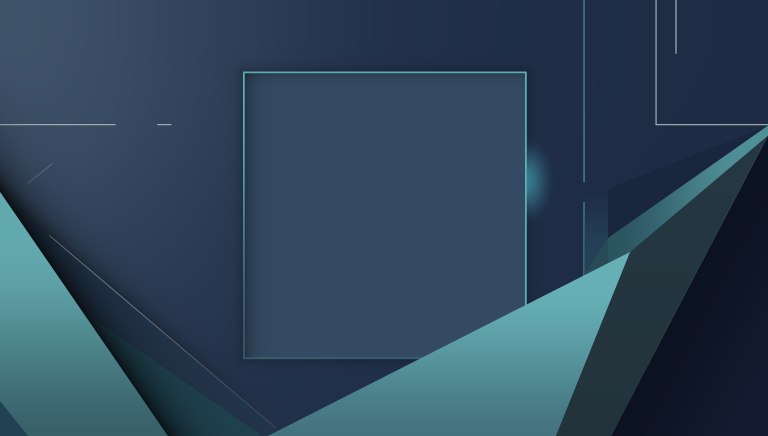
Write a Shadertoy shader that draws this background.

```glsl
const vec3 NAVY = vec3(0.115, 0.17, 0.27);
const vec3 SLATE = vec3(0.25, 0.33, 0.42);
const vec3 DEEP = vec3(0.055, 0.085, 0.155);
const vec3 PANEL = vec3(0.20, 0.29, 0.385);
const vec3 TEAL = vec3(0.40, 0.69, 0.71);
const vec3 TEAL_DIM = vec3(0.24, 0.41, 0.45);
const vec3 CHARCOAL = vec3(0.14, 0.21, 0.245);
const vec3 SILVER = vec3(0.66, 0.71, 0.72);

// Signed distance to the line a-b, positive on its left
float edge(vec2 p, vec2 a, vec2 b) {
    vec2 d = normalize(b - a);
    return dot(p - a, vec2(-d.y, d.x));
}

float fill(float d, float px) {
    return smoothstep(-0.6 * px, 0.6 * px, d);
}

float box(vec2 p, vec2 center, vec2 halfSize) {
    vec2 q = abs(p - center) - halfSize;
    return length(max(q, 0.0)) + min(max(q.x, q.y), 0.0);
}

float stroke(vec2 p, vec2 a, vec2 b, float width, float px) {
    vec2 d = b - a;
    float h = clamp(dot(p - a, d) / dot(d, d), 0.0, 1.0);
    return fill(width - length(p - a - d * h), px);
}

vec3 backdrop(vec2 p) {
    float light = exp(-1.7 * pow(length((p - vec2(0.0, 0.95)) * vec2(1.15, 0.9)), 1.7));
    vec3 col = mix(NAVY, SLATE, light);
    return col * (1.0 + 0.012 * sin(p.x * 7.0 + 2.0 * sin(p.y * 5.0)));
}

vec3 accentLines(vec3 col, vec2 p, float px) {
    float w = 0.0013;
    float silver = stroke(p, vec2(-0.1, 0.714), vec2(0.265, 0.714), w, px);
    silver = max(silver, stroke(p, vec2(0.364, 0.714), vec2(0.394, 0.714), w, px));
    silver = max(silver, stroke(p, vec2(1.512, 0.714), vec2(1.512, 1.1), w, px));
    silver = max(silver, stroke(p, vec2(1.512, 0.714), vec2(1.9, 0.714), w, px));
    silver = max(silver, stroke(p, vec2(1.558, 0.878), vec2(1.558, 1.1), w, px));
    silver = max(silver, 0.3 * stroke(p, vec2(0.065, 0.58), vec2(0.12, 0.624), w, px));
    float teal = stroke(p, vec2(1.346, 0.583), vec2(1.346, 1.1), w, px);
    teal = max(teal, stroke(p, vec2(1.346, 0.36), vec2(1.346, 0.535), w, px));
    col = mix(col, SILVER, silver);
    return mix(col, TEAL * 0.85, teal);
}

vec3 framedPanel(vec3 col, vec2 p, float px) {
    vec2 center = vec2(0.887, 0.506), halfSize = vec2(0.325, 0.328);
    // Half-oval glow behind the right side
    vec2 g = (p - vec2(1.21, 0.585)) / vec2(0.072, 0.11);
    float glow = smoothstep(1.0, 0.0, length(g)) * step(0.0, g.x);
    col = mix(col, vec3(0.23, 0.53, 0.60), 0.9 * glow);

    float d = box(p, center, halfSize);
    col *= 1.0 - 0.25 * exp(-max(d, 0.0) / 0.012) * (1.0 - glow);
    vec2 inset = p - center + halfSize;
    float shade = 0.35 * exp(-max(inset.x, 0.0) / 0.02);
    shade += 0.2 * exp(-max(2.0 * halfSize.y - inset.y, 0.0) / 0.012);
    col = mix(col, PANEL * (1.0 - shade), fill(-d, px));

    // Rim fades toward the lower left
    float rise = smoothstep(0.0, 0.62, inset.y);
    float rim = mix(0.35, 1.0, max(rise, smoothstep(0.62, 0.65, inset.x)));
    return mix(col, vec3(0.36, 0.68, 0.70), rim * fill(0.002 - abs(d), px));
}

vec3 leftFolds(vec3 col, vec2 p, float px) {
    float sheet = edge(p, vec2(0.387, 0.0), vec2(0.0, 0.56));
    float upper = edge(p, vec2(0.634, 0.02), vec2(0.115, 0.459));
    float lower = edge(p, vec2(0.604, 0.0), vec2(0.219, 0.267));
    col *= 1.0 - 0.3 * exp(-max(-upper, 0.0) / 0.02) * smoothstep(0.7, 0.3, p.x);
    col = mix(col, vec3(0.135, 0.205, 0.29), fill(upper, px));
    col = mix(col, vec3(0.125, 0.26, 0.315), fill(lower, px));
    float crease = stroke(p, vec2(0.115, 0.459), vec2(0.634, 0.02), 0.0012, px);
    col = mix(col, SILVER, crease * mix(0.65, 0.2, smoothstep(0.2, 0.6, p.x)));
    col *= 1.0 - 0.72 * exp(-max(-sheet, 0.0) / 0.045);
    vec3 face = mix(TEAL_DIM * 0.9, TEAL * 0.96, smoothstep(-0.05, 0.46, p.y));
    col = mix(col, face, fill(sheet, px));
    float corner = edge(p, vec2(0.065, 0.0), vec2(0.0, 0.08));
    return mix(col, vec3(0.13, 0.26, 0.32), fill(corner, px));
}

vec3 rightFolds(vec3 col, vec2 p, float px) {
    vec2 peak = vec2(1.452, 0.422), tip = vec2(1.77, 0.689), top = vec2(1.77, 0.712);
    vec2 bend = vec2(1.401, 0.454), foot = vec2(1.281, 0.0), outer = vec2(1.408, 0.0);

    // Faint shaded pane and blue glow behind the ribbon
    float pane = min(edge(p, top, vec2(1.401, 0.567)), p.x - bend.x);
    col = mix(col, vec3(0.095, 0.14, 0.23), 0.75 * fill(pane, px));
    float haze = smoothstep(0.58, 0.42, p.y) * fill(p.x - 1.346, px) * fill(bend.x - p.x, px);
    col = mix(col, vec3(0.15, 0.29, 0.38), 0.7 * haze);

    // Ribbon brightens toward the corner
    float ribbon = min(edge(p, top, bend), edge(p, bend, vec2(1.348, 0.371)));
    vec3 ribbonCol = mix(vec3(0.17, 0.33, 0.38), vec3(0.31, 0.56, 0.59), smoothstep(1.4, 1.72, p.x));
    ribbonCol *= mix(0.9, 1.0, fill(p.x - bend.x, px));
    col = mix(col, ribbonCol, fill(ribbon, px));

    // Dark ground on the far right
    float ground = edge(p, tip, outer);
    vec3 groundCol = mix(DEEP * 0.85, vec3(0.075, 0.11, 0.19), smoothstep(0.0, 0.3, ground));
    col = mix(col, groundCol, fill(ground, px));

    float side = min(edge(p, outer, tip), min(edge(p, tip, peak), edge(p, peak, foot)));
    col = mix(col, CHARCOAL * mix(0.95, 1.08, p.y), fill(side, px));
    float front = min(edge(p, foot, peak), edge(p, peak, vec2(0.617, 0.0)));
    vec3 face = mix(TEAL_DIM * 1.08, TEAL, smoothstep(-0.04, 0.36, p.y));
    return mix(col, face, fill(front, px));
}

void mainImage(out vec4 fragColor, in vec2 fragCoord) {
    vec2 p = fragCoord / iResolution.xy * vec2(1.77, 1.0);
    float px = 1.0 / iResolution.y;
    vec3 col = accentLines(backdrop(p), p, px);
    col = framedPanel(col, p, px);
    col = leftFolds(col, p, px);
    col = rightFolds(col, p, px);
    fragColor = vec4(col, 1.0);
}
```
